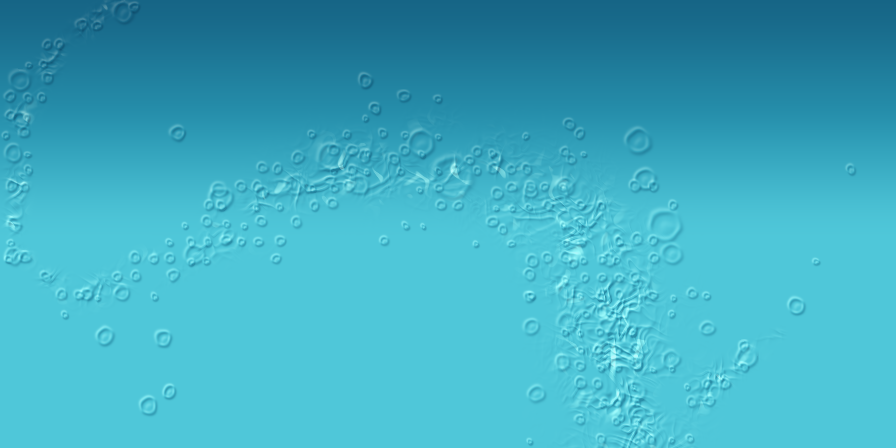
Reproduce this background procedurally as a WebGL 2 fragment shader.

```glsl
#version 300 es
precision highp float;
// An arching splash of clear water and bubbles over a teal gradient.

uniform vec2 u_resolution;
out vec4 fragColor;

// Splash paths as (x, y, half width): arc 0-9, left strand 10-13, right spray 14-15
const vec3 PATH[16] = vec3[16](
    vec3(0.04, 0.43, 0.015), vec3(0.17, 0.34, 0.025), vec3(0.39, 0.42, 0.03),
    vec3(0.56, 0.52, 0.05), vec3(0.74, 0.62, 0.06), vec3(0.97, 0.64, 0.07),
    vec3(1.15, 0.59, 0.075), vec3(1.28, 0.49, 0.09), vec3(1.36, 0.33, 0.10),
    vec3(1.40, -0.02, 0.10),
    vec3(0.27, 1.0, 0.015), vec3(0.14, 0.90, 0.02), vec3(0.05, 0.76, 0.025),
    vec3(0.03, 0.50, 0.018),
    vec3(1.74, 0.25, 0.012), vec3(1.56, 0.12, 0.03));

// Large stray bubbles as (x, y, radius)
const vec3 BUBBLE[15] = vec3[15](
    vec3(1.424, 0.685, 0.029), vec3(1.44, 0.60, 0.024), vec3(1.484, 0.497, 0.038),
    vec3(0.492, 0.557, 0.027), vec3(0.815, 0.82, 0.016), vec3(0.838, 0.757, 0.012),
    vec3(0.396, 0.703, 0.017), vec3(0.365, 0.245, 0.019), vec3(0.234, 0.25, 0.019),
    vec3(0.331, 0.094, 0.019), vec3(0.378, 0.125, 0.014), vec3(1.779, 0.317, 0.018),
    vec3(1.01, 0.605, 0.05), vec3(0.74, 0.65, 0.032), vec3(0.94, 0.68, 0.03));

vec2 hash2(vec2 p) {
    return fract(sin(vec2(dot(p, vec2(127.1, 311.7)), dot(p, vec2(269.5, 183.3)))) * 43758.5);
}

float corner(vec2 cell, vec2 offset, vec2 f) {
    return dot(hash2(cell + offset) * 2.0 - 1.0, f - offset);
}

float gradientNoise(vec2 p) {
    vec2 i = floor(p), f = fract(p);
    vec2 u = f * f * f * (f * (f * 6.0 - 15.0) + 10.0);
    return mix(mix(corner(i, vec2(0, 0), f), corner(i, vec2(1, 0), f), u.x),
               mix(corner(i, vec2(0, 1), f), corner(i, vec2(1, 1), f), u.x), u.y);
}

// Soft density of water around the splash paths
float splash(vec2 p, float spread) {
    float density = 0.0;
    for (int i = 0; i < 15; i++) {
        if (i == 9 || i == 13) continue;
        vec2 a = PATH[i].xy, ab = PATH[i + 1].xy - a;
        float t = clamp(dot(p - a, ab) / dot(ab, ab), 0.0, 1.0);
        float d = length(p - a - ab * t) / (spread * mix(PATH[i].z, PATH[i + 1].z, t));
        density = max(density, exp(-d * d));
    }
    return density;
}

// Raised rim with a small off-centre lens inside
float bubble(vec2 v, float r) {
    float rim = (length(v) - r * 0.85) / (0.002 + r * 0.11);
    float lens = length(v + r * vec2(-0.15, 0.25)) / (r * 0.4);
    return 0.6 * exp(-rim * rim) + 0.45 * exp(-lens * lens * lens);
}

// Small bubbles on a jittered grid, kept near the splash
float scatteredBubbles(vec2 p, float cells) {
    vec2 id = floor(p * cells), rnd = hash2(id + cells);
    vec2 center = (id + 0.5 + 0.34 * (rnd - 0.5)) / cells;
    float present = step(hash2(id + 31.0).x, 0.8 * splash(center, 1.5));
    return present * bubble(p - center, (0.12 + 0.2 * rnd.y) / cells);
}

// Thin crests along the zero lines of warped noise
float filaments(vec2 p, float scale) {
    vec2 warp = vec2(gradientNoise(p * 15.0), gradientNoise(p * 15.0 + 40.0));
    float n = gradientNoise(p * scale + warp * 2.5);
    return 1.0 / (1.0 + 70.0 * n * n);
}

float waterHeight(vec2 p, float density, float fine) {
    float h = density * (0.8 * filaments(p, 20.0) + fine * filaments(p + 5.0, 42.0));
    vec2 wobbled = p + 0.006 * vec2(gradientNoise(p * 32.0), gradientNoise(p * 32.0 + 9.0));
    h += 0.8 * (scatteredBubbles(wobbled, 13.0) + scatteredBubbles(wobbled, 25.0));
    for (int i = 0; i < 15; i++) h += bubble(wobbled - BUBBLE[i].xy, BUBBLE[i].z);
    return h;
}

void main() {
    vec2 p = gl_FragCoord.xy / u_resolution.y;
    p.x *= 2.0 * u_resolution.y / u_resolution.x;

    // Deep teal above, flat aqua below
    vec3 col = mix(vec3(0.31, 0.78, 0.85), vec3(0.155, 0.58, 0.69), smoothstep(0.46, 0.78, p.y));
    col = mix(col, vec3(0.085, 0.39, 0.52), smoothstep(0.66, 1.04, p.y));

    // Patchy water, finer and denser in the falling column
    float column = smoothstep(1.1, 1.35, p.x);
    float patches = smoothstep(-0.3, 0.3, gradientNoise(p * 11.0) + 0.15 * column);
    float density = splash(p, 1.0) * patches;
    float fine = 0.3 + 0.5 * column;

    // Relief lit across the diagonal
    vec2 stepToLight = vec2(-0.0016, 0.0024);
    float relief = waterHeight(p - stepToLight, density, fine)
                 - waterHeight(p + stepToLight, density, fine);
    col = mix(col, col * vec3(0.45, 0.67, 0.74), min(1.1 * max(-relief, 0.0), 0.85));
    col += vec3(0.26, 0.17, 0.12) * min(1.3 * max(relief, 0.0), 1.0);

    // Bright flecks where the water catches light
    float fleck = gradientNoise(p * vec2(36.0, 26.0) + 2.0 * gradientNoise(p * 18.0));
    col += vec3(0.25, 0.17, 0.11) * density * smoothstep(0.17, 0.32, fleck);

    fragColor = vec4(min(col, vec3(0.72, 0.97, 0.98)), 1.0);
}
```
